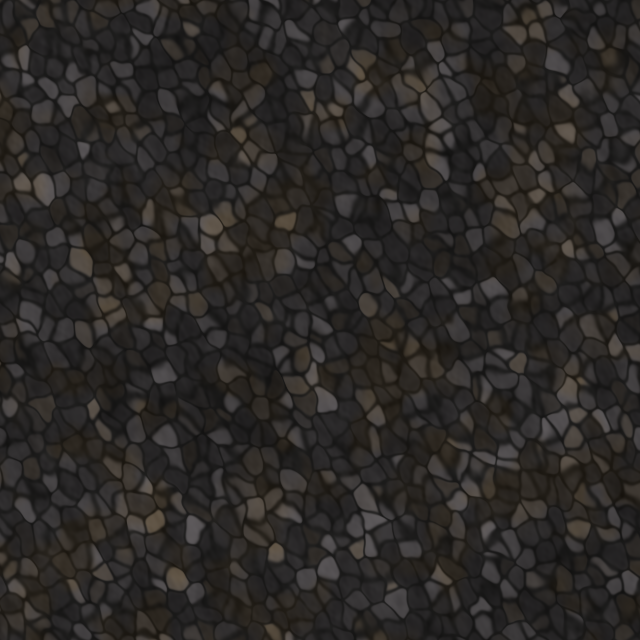
Write a Shadertoy shader that draws this texture.

```glsl
const float GRAINS = 39.0;         // grains across the canvas
const float STRETCH = 1.3;         // length of a grain over its width
const float LEAN = 0.5;            // tilt of the long axis, radians
const float FOCUS = 8.0;           // sharpness of grain borders
const float WARP = 0.5;            // irregularity of grain outlines
const float DARK_TONE = 0.138;
const float TONE_RANGE = 0.19;
const float MOTTLE = 0.055;
const float PATCHINESS = 0.35;
const vec3 GREY_TINT = vec3(1.02, 0.98, 1.0);
const vec3 WARM_TINT = vec3(1.15, 1.01, 0.83);
const vec3 GREY_GAP = vec3(0.098, 0.096, 0.094);
const vec3 WARM_GAP = vec3(0.118, 0.102, 0.078);

float hash(vec2 p) {
    return fract(sin(dot(p, vec2(127.1, 311.7))) * 43758.5453);
}

vec2 hash2(vec2 p) {
    return vec2(hash(p), hash(p + 57.3));
}

float noise(vec2 p) {
    vec2 i = floor(p);
    vec2 f = fract(p);
    f = f * f * (3.0 - 2.0 * f);
    float low = mix(hash(i), hash(i + vec2(1.0, 0.0)), f.x);
    float high = mix(hash(i + vec2(0.0, 1.0)), hash(i + vec2(1.0, 1.0)), f.x);
    return mix(low, high, f.y);
}

float fbm(vec2 p) {
    return 0.6 * noise(p) + 0.4 * noise(p * 2.1 + 19.7);
}

// Soft cells: x = blended tone, y = blended warmth, z = body (0 in gaps)
vec3 grains(vec2 p) {
    vec2 cell = floor(p);
    float total = 0.0;
    float squares = 0.0;
    vec2 blend = vec2(0.0);
    for (int y = -2; y <= 2; y++) {
        for (int x = -2; x <= 2; x++) {
            vec2 id = cell + vec2(x, y);
            vec2 offset = id + 0.1 + 0.8 * hash2(id) - p;
            float size = mix(0.5, 1.6, hash(id + 11.9));
            float weight = size * exp(-FOCUS * dot(offset, offset));
            float tone = pow(hash(id + 23.4), 2.6);
            float warmth = smoothstep(0.7, 0.95, hash(id + 41.8));
            blend += weight * vec2(tone, warmth);
            total += weight;
            squares += weight * weight;
        }
    }
    float body = smoothstep(0.35, 0.95, squares / (total * total));
    return vec3(blend / total, body);
}

void mainImage(out vec4 fragColor, in vec2 fragCoord) {
    vec2 uv = fragCoord / iResolution.y;

    // Leaning, stretched and warped grain space
    vec2 along = vec2(-sin(LEAN), cos(LEAN));
    vec2 across = vec2(along.y, -along.x);
    vec2 p = GRAINS * vec2(dot(uv, across), dot(uv, along) / STRETCH);
    vec2 bend = vec2(noise(p * 1.3 + 3.1), noise(p * 1.3 + 71.5)) - 0.5;
    vec3 grain = grains(p + WARP * bend);

    // Broad drifts of light and of brown dust
    float drift = fbm(uv * 9.0 + 5.2) - 0.5;
    float dust = smoothstep(0.42, 0.75, fbm(uv * 17.0 + 33.0));
    float warmth = clamp(0.6 * grain.y + 0.65 * dust, 0.0, 1.0);

    // Grain faces over dark gaps
    float tone = DARK_TONE + TONE_RANGE * grain.x;
    vec3 face = tone * mix(GREY_TINT, WARM_TINT, warmth);
    vec3 gap = mix(GREY_GAP, WARM_GAP, dust);
    vec3 color = mix(gap, face, grain.z);

    // Fine soft streaks and the drift of light
    color += MOTTLE * (fbm(p * vec2(2.2, 1.7) + 8.6) - 0.5);
    color *= 1.0 + PATCHINESS * drift;
    fragColor = vec4(clamp(color, 0.0, 1.0), 1.0);
}
```
